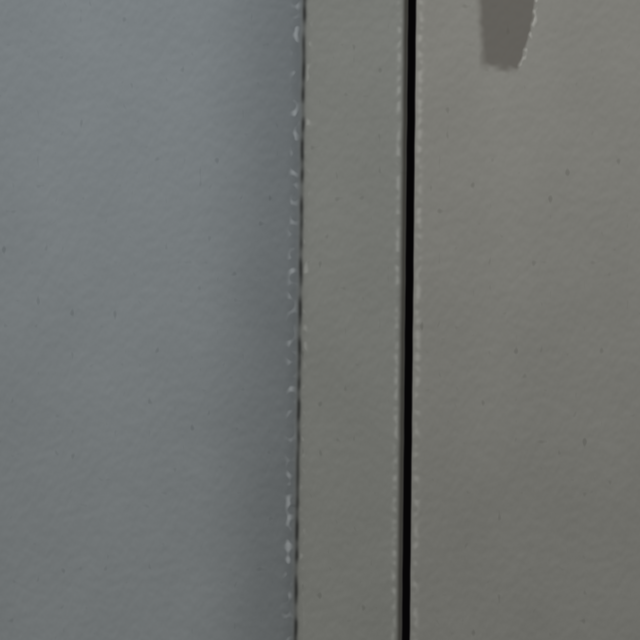
Give the GLSL for this texture, as a Shadertoy shader.

```glsl
// Painted grey metal panels: a cool left sheet, a narrow strip and a warm right sheet.
// A dashed crease and a deep black gap lean slightly across the canvas; a drip stain
// hangs from the top. Smooth shading plus lit gradient noise gives the paint its grain.

const vec2 CREASE_X = vec2(0.4615, 0.4760);   // position at bottom, top
const vec2 GAP_X = vec2(0.6340, 0.6440);
const float CREASE_WIDTH = 0.0033;
const float GAP_HALF_WIDTH = 0.0062;
const float EDGE_SOFTNESS = 0.0022;
const vec3 LEFT_LOW = vec3(0.420, 0.437, 0.440);
const vec3 LEFT_HIGH = vec3(0.468, 0.492, 0.503);
const vec3 STRIP_LOW = vec3(0.420, 0.424, 0.404);
const vec3 STRIP_HIGH = vec3(0.468, 0.475, 0.457);
const vec3 RIGHT_LOW = vec3(0.424, 0.424, 0.404);
const vec3 RIGHT_HIGH = vec3(0.492, 0.490, 0.468);
const vec3 GAP_COLOR = vec3(0.025, 0.020, 0.025);
const vec3 LIP_SHADOW = vec3(0.200, 0.195, 0.180);
const vec3 STAIN_COLOR = vec3(0.365, 0.355, 0.335);
const float GRAIN_STRENGTH = 0.024;
const float MOTTLE_STRENGTH = 0.020;

vec2 hashGradient(vec2 cell) {
    vec3 p = fract(cell.xyx * vec3(0.1031, 0.1030, 0.0973));
    p += dot(p, p.yzx + 33.33);
    float angle = 6.2832 * fract((p.x + p.y) * p.z);
    return vec2(cos(angle), sin(angle));
}

float gradientNoise(vec2 p) {
    vec2 cell = floor(p), f = fract(p);
    vec2 w = f * f * f * (f * (f * 6.0 - 15.0) + 10.0);
    float a = dot(hashGradient(cell), f);
    float b = dot(hashGradient(cell + vec2(1, 0)), f - vec2(1, 0));
    float c = dot(hashGradient(cell + vec2(0, 1)), f - vec2(0, 1));
    float d = dot(hashGradient(cell + vec2(1, 1)), f - vec2(1, 1));
    return mix(mix(a, b, w.x), mix(c, d, w.x), w.y);
}

float fbm(vec2 p) {
    float sum = 0.0, amplitude = 0.5;
    for (int i = 0; i < 4; i++) {
        sum += amplitude * gradientNoise(p);
        p = mat2(1.6, 1.2, -1.2, 1.6) * p + 7.3;
        amplitude *= 0.5;
    }
    return sum;
}

float bell(float x, float width) {
    return exp(-x * x / (width * width));
}

// Height differences toward the upper left light the small bumps.
float relief(vec2 p) {
    vec2 q = mat2(0.8, 0.6, -0.6, 0.8) * p * vec2(70.0, 60.0);
    return fbm(q) - fbm(q + vec2(-0.35, 0.30));
}

vec3 panels(vec2 uv, float fromCrease, float fromGap, float soft) {
    float height = smoothstep(-0.1, 1.05, uv.y);
    vec3 left = mix(LEFT_LOW, LEFT_HIGH, height);
    left *= 1.0 - 0.13 * smoothstep(-0.17, -0.01, fromCrease);
    left *= 1.0 + 0.03 * bell(uv.x - 0.16, 0.16);
    vec3 strip = mix(STRIP_LOW, STRIP_HIGH, height);
    vec3 right = mix(RIGHT_LOW, RIGHT_HIGH, height);
    right *= 1.0 + 0.025 * bell(uv.x - 0.78, 0.06) * uv.y;
    vec3 color = mix(left, strip, smoothstep(-0.008 - soft, 0.004 + soft, fromCrease));
    return mix(color, right, smoothstep(-soft, soft, fromGap));
}

float stainMask(vec2 uv, float soft) {
    float wobble = 0.004 * gradientNoise(uv * 70.0);
    float depth = 1.0 - uv.y;
    float leftEdge = 0.746 + 0.07 * depth + wobble;
    float rightEdge = 0.836 - 0.10 * depth - 1.4 * depth * depth + wobble;
    float bottom = 0.890 - 0.12 * (uv.x - 0.78) + 2.0 * wobble;
    return smoothstep(-0.006, 0.010, uv.x - leftEdge)
         * smoothstep(-soft, soft, rightEdge - uv.x)
         * smoothstep(-0.005, 0.012, uv.y - bottom);
}

void mainImage(out vec4 fragColor, in vec2 fragCoord) {
    vec2 uv = fragCoord / iResolution.xy;
    float soft = max(EDGE_SOFTNESS, 0.8 / iResolution.x);
    float waver = 0.0013 * gradientNoise(vec2(3.0, uv.y * 24.0));
    float fromCrease = uv.x - mix(CREASE_X.x, CREASE_X.y, uv.y) - waver;
    float fromGap = uv.x - mix(GAP_X.x, GAP_X.y, uv.y) - 0.4 * waver;

    // Sheets, broad mottling and fine paint relief
    vec3 color = panels(uv, fromCrease, fromGap, soft);
    color += MOTTLE_STRENGTH * fbm(uv * vec2(9.0, 7.0));
    color += GRAIN_STRENGTH * relief(uv);
    float pits = smoothstep(0.42, 0.65, gradientNoise(uv * vec2(75.0, 50.0) + 19.0));
    color -= 0.045 * pits;

    // Drip stain with a pale chipped rim on its right side
    float stain = stainMask(uv, 0.003);
    float rim = stainMask(uv - vec2(0.005, -0.004), 0.003) * (1.0 - stain);
    float rimChips = smoothstep(-0.1, 0.4, gradientNoise(uv * 95.0));
    color = mix(color, STAIN_COLOR + 0.3 * (color - RIGHT_HIGH), 0.85 * stain);
    color += 0.10 * rim * rimChips * smoothstep(0.79, 0.81, uv.x);

    // Broken crease, with raised flecks on both sides
    float dashes = smoothstep(-0.35, 0.25, gradientNoise(vec2(8.0, uv.y * 32.0)));
    float creaseFlecks = smoothstep(0.05, 0.5, gradientNoise(uv * vec2(70.0, 65.0) + 4.0));
    color *= 1.0 - mix(0.14, 0.48, dashes) * bell(fromCrease, CREASE_WIDTH);
    color *= 1.0 - 0.07 * bell(fromCrease + 0.006, 0.012);
    color += 0.14 * creaseFlecks * (bell(fromCrease + 0.013, 0.006) + 0.5 * bell(fromCrease - 0.008, 0.004));

    // Gap lips, their soft shadow and the black slot
    float lipFlecks = smoothstep(-0.3, 0.5, gradientNoise(uv * vec2(65.0, 85.0) + 31.0));
    color += 0.075 * lipFlecks * (bell(fromGap + 0.019, 0.004) + bell(fromGap - 0.014, 0.005));
    color = mix(color, LIP_SHADOW, 0.85 * bell(fromGap + 0.009, 0.005));
    float slot = 1.0 - smoothstep(-soft, soft, abs(fromGap) - GAP_HALF_WIDTH);
    color = mix(color, GAP_COLOR, slot);

    fragColor = vec4(clamp(color, 0.0, 1.0), 1.0);
}
```
